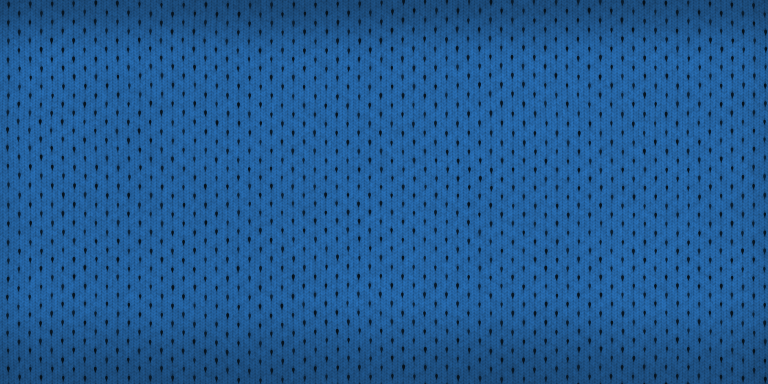
This texture is drawn by a Shadertoy shader. Its source:

```glsl
// Blue knitted mesh: fine ribs of V stitches, pierced by staggered eyelets
// that taper downwards. Stitches and eyelets share one grid of 70 by 21 cells;
// hash and value noise add yarn wear, and a soft vignette shades the cloth.

const vec2 CELLS = vec2(70.0, 21.0);   // eyelet columns, eyelets per column
const float TAU = 6.2831853;

float hash(vec2 p) {
    p = fract(p * vec2(0.1031, 0.1137));
    p += dot(p, p.yx + 33.33);
    return fract((p.x + p.y) * p.x * 41.7);
}

float noise(vec2 p) {
    vec2 i = floor(p), f = fract(p);
    f = f * f * (3.0 - 2.0 * f);
    return mix(mix(hash(i), hash(i + vec2(1, 0)), f.x),
               mix(hash(i + vec2(0, 1)), hash(i + vec2(1, 1)), f.x), f.y);
}

// Brightness of the yarn: two ribs per cell, six stitch rows per cell
float knit(vec2 cell) {
    vec2 stitch = cell * vec2(2.0, 6.0);
    float across = abs(fract(stitch.x) - 0.5);
    float row = stitch.y - across * 1.4;
    float strand = 0.5 + 0.5 * cos(TAU * row);
    float groove = smoothstep(0.30, 0.5, across);
    float crease = 1.0 - smoothstep(0.0, 0.16, across);
    float wear = hash(vec2(floor(stitch.x * 2.0), floor(row)) + 17.0) - 0.5;
    // Small shadows between loops, strongest in the grooves
    float gap = (1.0 - strand) * (0.4 * crease + groove);
    return 0.93 + 0.07 * strand - 0.09 * groove - 0.04 * crease
         - 0.11 * gap + 0.10 * wear;
}

// Coverage of the eyelets in x, of the pulled yarn around them in y
vec2 eyelet(vec2 cell, vec2 pixel) {
    float column = floor(cell.x);
    cell.y += 0.5 * mod(column, 2.0);
    vec2 id = vec2(column, floor(cell.y));
    vec2 q = fract(cell) - 0.5;
    q += vec2(0.06, 0.05) * (vec2(hash(id + 3.0), hash(id + 71.0)) - 0.5);
    q /= mix(0.85, 1.1, hash(id + 129.0));

    // Teardrop: shoulders above, a long point below
    float halfWidth = 0.125 * smoothstep(-0.22, 0.04, q.y)
                    * smoothstep(0.20, 0.06, q.y);
    float side = smoothstep(pixel.x, -pixel.x, abs(q.x) - halfWidth);
    float ends = smoothstep(-0.20 - pixel.y, -0.20 + pixel.y, q.y)
               * smoothstep(0.14 + pixel.y, 0.14 - pixel.y, q.y);

    // Shadow in the stitches the eyelet draws together
    float pull = exp(-dot(q * vec2(5.0, 3.5), q * vec2(5.0, 3.5)));
    float tail = exp(-pow(q.x * 11.0, 2.0)) * smoothstep(0.45, 0.1, abs(q.y));
    float depth = mix(0.65, 1.0, hash(id + 211.0));
    return vec2(side * ends * depth, 0.07 * pull + 0.14 * tail);
}

// Broad light: darker upper and lower hems, faint folds
float cloth(vec2 uv) {
    float top = mix(0.74, 1.0, smoothstep(0.0, 0.16, 1.0 - uv.y));
    float bottom = mix(0.77, 1.0, smoothstep(0.0, 0.24, uv.y));
    float sides = mix(0.94, 1.0, smoothstep(0.0, 0.04, min(uv.x, 1.0 - uv.x)));
    float folds = 0.97 + 0.05 * noise(uv * vec2(6.0, 3.0) + 4.0);
    return top * bottom * sides * folds;
}

vec3 fabric(vec2 uv) {
    // Slight wander of the ribs and rows
    vec2 bend = vec2(noise(uv * vec2(7, 9)), noise(uv * vec2(9, 5) + 30.0)) - 0.5;
    vec2 cell = uv * CELLS + vec2(0.77, 0.2) + bend * vec2(0.12, 0.25);
    vec2 hole = eyelet(cell, 0.4 * CELLS / iResolution.xy);

    float fuzz = 0.95 + 0.10 * noise(uv * vec2(400, 200));
    float light = knit(cell) * cloth(uv) * fuzz * (1.0 - hole.y);
    vec3 yarn = vec3(0.155, 0.422, 0.690) * light;
    return mix(yarn, vec3(0.015, 0.05, 0.08), 0.95 * hole.x);
}

void mainImage(out vec4 fragColor, in vec2 fragCoord) {
    // Four samples per pixel keep the fine stitches smooth
    vec3 colour = vec3(0.0);
    for (int i = 0; i < 4; i++) {
        vec2 offset = vec2(i % 2, i / 2) * 0.5 - 0.25;
        colour += 0.25 * fabric((fragCoord + offset) / iResolution.xy);
    }
    fragColor = vec4(colour, 1.0);
}
```
